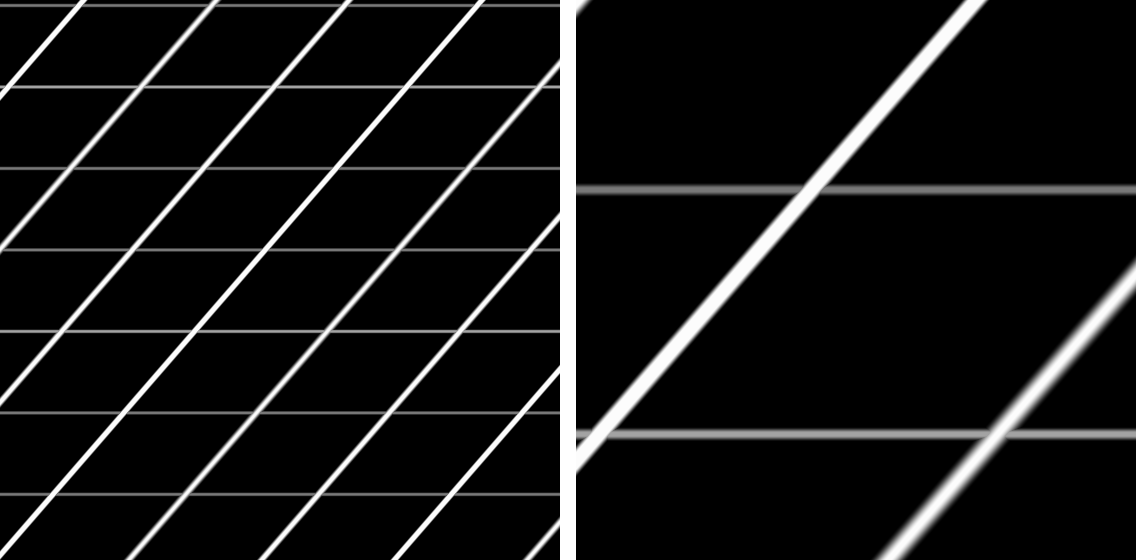
Left: the whole. Right: its middle third, enlarged.
A WebGL 1 fragment shader for this pattern:

```glsl
precision highp float;

uniform vec2 u_resolution;

// Horizontal rules
const float RULE_SPACING = 0.1455;
const float RULE_OFFSET = 0.1172;
const float RULE_HALF_WIDTH = 0.0026;
const float RULE_SOFTNESS = 0.0018;
const float RULE_DIM = 0.47;
const float RULE_BRIGHT = 0.64;

// Slanted bars: spacing and offset run along the x axis
const float BAR_SPACING = 0.2371;
const float BAR_OFFSET = 0.2300;
const float BAR_RUN_PER_RISE = 0.868;
const float BAR_HALF_WIDTH = 0.0048;
const float BAR_SHARP = 0.0018;
const float BAR_MEDIUM = 0.0029;
const float BAR_SOFT = 0.0040;
const float BAR_BRIGHTNESS = 0.99;

// Both families vary in a cycle of this many lines
const float CYCLE = 3.0;

// x: distance to the nearest line, y: index of that line
vec2 nearestLine(float position, float spacing) {
    float index = floor(position / spacing + 0.5);
    return vec2(abs(position - index * spacing), index);
}

// Integer place of a line in the cycle, safe against rounding
float cyclePlace(float index) {
    return floor(mod(index + 0.5, CYCLE));
}

float stroke(float dist, float halfWidth, float softness) {
    float edge = max(softness, 0.75 / min(u_resolution.x, u_resolution.y));
    return 1.0 - smoothstep(halfWidth - edge, halfWidth + edge, dist);
}

float horizontalRules(vec2 p) {
    vec2 rule = nearestLine(p.y - RULE_OFFSET, RULE_SPACING);
    float isBright = step(1.5, cyclePlace(rule.y));
    float brightness = mix(RULE_DIM, RULE_BRIGHT, isBright);
    return brightness * stroke(rule.x, RULE_HALF_WIDTH, RULE_SOFTNESS);
}

float slantedBars(vec2 p) {
    vec2 bar = nearestLine(p.x - BAR_RUN_PER_RISE * p.y - BAR_OFFSET, BAR_SPACING);
    float dist = bar.x * inversesqrt(1.0 + BAR_RUN_PER_RISE * BAR_RUN_PER_RISE);

    // Edges go soft, medium, sharp in turn
    float place = cyclePlace(bar.y);
    float softness = mix(BAR_SOFT, BAR_MEDIUM, step(0.5, place));
    softness = mix(softness, BAR_SHARP, step(1.5, place));
    return BAR_BRIGHTNESS * stroke(dist, BAR_HALF_WIDTH, softness);
}

void main() {
    vec2 p = gl_FragCoord.xy / u_resolution;
    float gray = max(horizontalRules(p), slantedBars(p));
    gl_FragColor = vec4(vec3(gray), 1.0);
}
```
